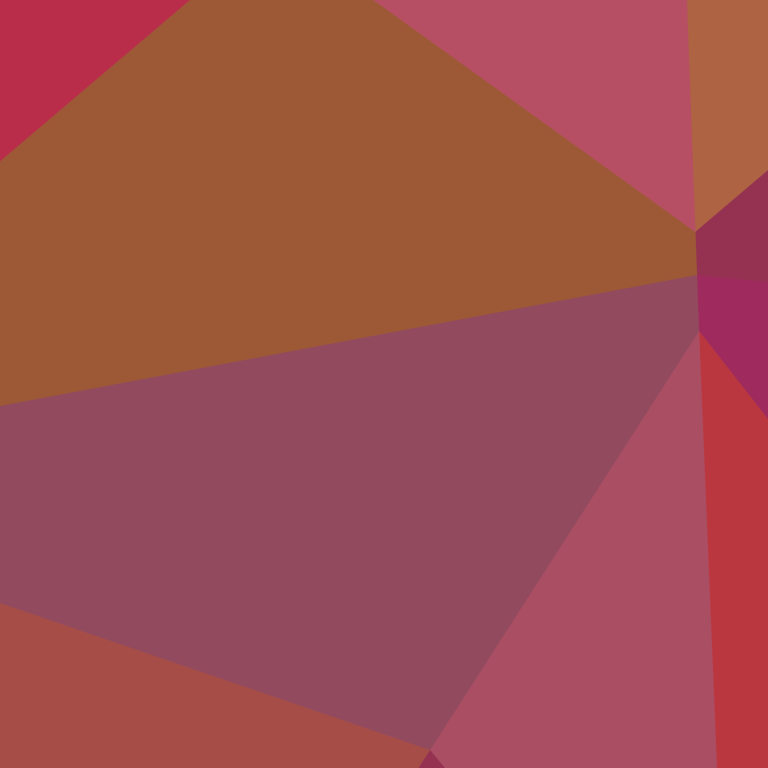
A three.js fragment shader for this background:

```glsl
// Flat faceted background: warm angular planes meeting along a steep ridge.
#define EDGE_SOFTNESS 0.0010
#define RIDGE_TOP vec2(0.8945, 1.0)
#define RIDGE_HIGH vec2(0.9052, 0.698)
#define RIDGE_MID vec2(0.9078, 0.642)
#define RIDGE_LOW vec2(0.9103, 0.569)
#define RIDGE_BASE vec2(0.9336, 0.0)
#define LOWER_CORNER vec2(0.560, 0.0234)

varying vec2 vUv;

const vec3 BROWN   = vec3(0.616, 0.349, 0.212);
const vec3 CRIMSON = vec3(0.726, 0.178, 0.294);
const vec3 ROSE    = vec3(0.714, 0.310, 0.388);
const vec3 MAUVE   = vec3(0.569, 0.290, 0.369);
const vec3 RUST    = vec3(0.651, 0.302, 0.284);
const vec3 PINK    = vec3(0.667, 0.306, 0.388);
const vec3 TAN     = vec3(0.682, 0.388, 0.263);
const vec3 PLUM    = vec3(0.584, 0.196, 0.322);
const vec3 MAGENTA = vec3(0.624, 0.165, 0.365);
const vec3 RED     = vec3(0.733, 0.216, 0.250);

// Smooth coverage of the half-plane to the left of the ray from a to b.
float leftOf(vec2 p, vec2 a, vec2 b) {
    vec2 dir = normalize(b - a);
    float dist = dir.x * (p.y - a.y) - dir.y * (p.x - a.x);
    return smoothstep(-EDGE_SOFTNESS, EDGE_SOFTNESS, dist);
}

// Large planes on the left of the ridge, painted back to front.
vec3 leftPlanes(vec2 p) {
    vec3 color = BROWN;
    color = mix(color, CRIMSON, leftOf(p, vec2(0.0, 0.790), vec2(0.2474, 1.0)));
    color = mix(color, ROSE, leftOf(p, vec2(0.486, 1.0), RIDGE_HIGH));
    color = mix(color, MAUVE, leftOf(p, RIDGE_MID, vec2(0.0, 0.4714)));
    color = mix(color, RUST, leftOf(p, LOWER_CORNER, vec2(0.0, 0.2148)));

    // The pink plane ends in a small dark wedge at the bottom.
    float pinkSide = leftOf(p, RIDGE_LOW, LOWER_CORNER);
    float wedge = leftOf(p, vec2(0.5794, 0.0), LOWER_CORNER);
    return mix(color, mix(PINK, PLUM, wedge), pinkSide);
}

// Narrow planes fanning out on the right of the ridge.
vec3 rightPlanes(vec2 p) {
    vec3 color = TAN;
    color = mix(color, PLUM, leftOf(p, vec2(1.0, 0.7786), RIDGE_HIGH));
    color = mix(color, MAGENTA, leftOf(p, vec2(1.0, 0.6328), RIDGE_MID));
    return mix(color, RED, leftOf(p, vec2(1.0, 0.4544), RIDGE_LOW));
}

void main() {
    // The ridge bends slightly at its low point.
    float ridge = min(leftOf(vUv, RIDGE_TOP, RIDGE_LOW),
                      leftOf(vUv, RIDGE_LOW, RIDGE_BASE));
    vec3 color = mix(leftPlanes(vUv), rightPlanes(vUv), ridge);
    gl_FragColor = vec4(color, 1.0);
}
```
